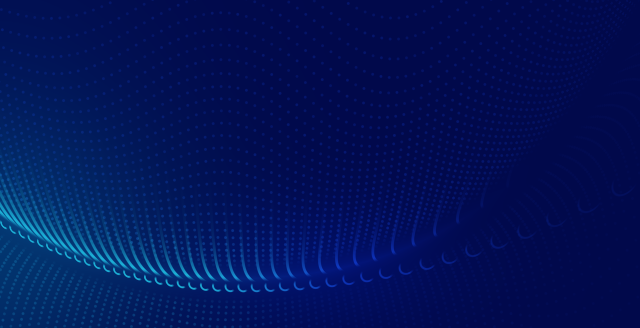
Give the GLSL for this background, as a WebGL 1 fragment shader.

```glsl
precision highp float;
// Deep blue backdrop with a curved wave of dots and a glowing cyan crest.
uniform vec2 u_resolution;

const vec3 NAVY = vec3(0.004, 0.035, 0.295);
const vec3 TEAL = vec3(0.01, 0.23, 0.45);
const vec3 ROYAL = vec3(0.06, 0.22, 0.78);
const vec3 CYAN = vec3(0.12, 0.74, 0.88);
const float EPS = 0.001;

float hash(vec2 p) {
    return fract(sin(dot(p, vec2(127.1, 311.7))) * 43758.5453);
}

// Soft elliptical glow
float glow(vec2 p, vec2 center, vec2 size) {
    vec2 q = (p - center) / size;
    return exp(-dot(q, q));
}

// Antialiased coverage of a shape with the given half width
float cover(float dist, float radius, float pixel) {
    return 1.0 - smoothstep(radius - pixel * 0.7, radius + pixel * 0.7, dist);
}

// Height of the crest
float crest(float x) {
    float d = (x - 0.72) * (x - 0.72);
    return 0.15 + 0.31 * d + 0.15 * d * d;
}

// Column index, with columns spreading to the right
float columnIndex(float x) {
    return 39.6 * atan(x / 1.1);
}

// Sideways lean of the columns, fanning out above the crest
float fanned(float x, float h) {
    return x + (0.8 - x) * 0.2 * (1.0 - exp(-5.0 * h));
}

// Dot field coordinates: columns in x, bowl-shaped rows in y
vec2 fieldGrid(vec2 p) {
    float base = crest(p.x);
    float h = abs(p.y - base);
    float bowl = (0.07 + 0.06 * p.x) * cos(5.93 * (p.x - 0.13));
    float s = h + smoothstep(0.0, 0.55, h) * (base - 0.15 + bowl);
    return vec2(fanned(p.x, h) * 48.0, log(1.0 + 6.0 * max(s, 0.0)) / 0.06);
}

// Round dots on the bent grid, using its local slope to undo the distortion
float fieldDots(vec2 p, float radius, float pixel) {
    vec2 g = fieldGrid(p);
    vec2 gx = (fieldGrid(p + vec2(EPS, 0.0)) - g) / EPS;
    vec2 gy = (fieldGrid(p + vec2(0.0, EPS)) - g) / EPS;
    vec2 c = fract(g) - 0.5;
    float det = gx.x * gy.y - gx.y * gy.x;
    det = abs(det) < 1.0 ? 1.0 : det;
    vec2 offset = vec2(gy.y * c.x - gy.x * c.y, gx.x * c.y - gx.y * c.x) / det;
    return cover(length(offset), radius, pixel) * (0.7 + 0.3 * hash(floor(g)));
}

// Curling columns that meet the crest
float streakColumn(vec2 p) {
    float h = max(p.y - crest(p.x), -0.02);
    return columnIndex(fanned(p.x, h) - 0.02 * exp(-h / 0.022));
}

float streaks(vec2 p, float width, float pixel) {
    float u = streakColumn(p);
    vec2 slope = vec2(streakColumn(p + vec2(EPS, 0.0)) - u,
                      streakColumn(p + vec2(0.0, EPS)) - u) / EPS;
    return cover(abs(fract(u) - 0.5) / max(length(slope), 1.0), width, pixel);
}

// Row of open arcs below the crest
float hooks(vec2 p, float width, float pixel) {
    float d = p.x - 0.72;
    float base = 0.127 + d * d * (d < 0.0 ? 0.38 : 0.23);
    float pitch = (1.0 + p.x * p.x / 1.21) / 36.0;
    vec2 q = vec2((fract(columnIndex(p.x)) - 0.5) * pitch, p.y - base);
    float r = length(q);
    float side = dot(q / max(r, EPS), vec2(-0.6, -0.8));
    return cover(abs(r - 0.38 * pitch), width, pixel) * smoothstep(0.0, 0.7, side);
}

void main() {
    float pixel = 1.0 / u_resolution.y;
    vec2 p = gl_FragCoord.xy * pixel;
    float h = p.y - crest(p.x);

    // Background glows
    vec3 color = mix(NAVY, TEAL, 0.85 * glow(p, vec2(-0.05, 0.24), vec2(0.55, 0.42)));
    color += vec3(0.0, 0.025, 0.03) * glow(p, vec2(0.0, 0.8), vec2(0.5, 0.5));
    color += vec3(0.0, 0.02, 0.10) * glow(p, vec2(0.95, 0.18), vec2(0.4, 0.18));

    // Light turns from cyan on the left to blue on the right
    float warm = 1.0 - smoothstep(0.55, 1.1, p.x);
    vec3 light = mix(ROYAL, CYAN, warm);
    float fade = 1.0 - smoothstep(1.0, 1.65, p.x);

    // Dot field, faint far from the crest
    float near = exp(-max(h, 0.0) / 0.16);
    vec3 dotColor = mix(ROYAL, light, near * 0.8);
    float above = smoothstep(0.02, 0.09, h) * (0.27 + 0.3 * near * fade);
    float below = smoothstep(0.05, 0.09, -h) * (0.1 + 0.16 * warm);
    float edge = 1.0 - 0.5 * smoothstep(1.4, 1.9, p.x);
    color = mix(color, dotColor, fieldDots(p, 0.0042, pixel) * (above + below) * edge);

    // Crest streaks, haze and hooks
    float rise = smoothstep(-0.012, 0.006, h) * exp(-max(h, 0.0) / 0.055);
    color += light * 0.12 * fade * exp(-abs(h) / 0.025);
    color = mix(color, light, streaks(p, 0.0042, pixel) * rise * fade);
    float hookFade = 1.0 - 0.85 * smoothstep(0.8, 1.8, p.x);
    color = mix(color, light, hooks(p, 0.0028, pixel) * hookFade * 0.9);

    gl_FragColor = vec4(color, 1.0);
}
```
